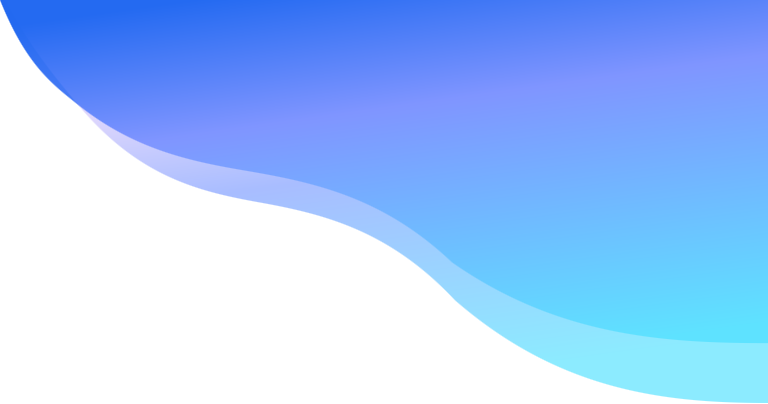
This background is drawn by a Shadertoy shader. Its source:

```glsl
// A blue-to-cyan wave hangs from the top over white, with a pale ribbon below it.
// Both edges are height curves joined from cubic Hermite arcs; the fills are
// three-stop gradients along one slightly tilted axis.

// Cubic from point a to point b with the given slopes at its ends.
float arc(float x, vec2 a, vec2 b, float slopeA, float slopeB) {
    float w = b.x - a.x;
    float t = clamp((x - a.x) / w, 0.0, 1.0);
    float s = 1.0 - t;
    return mix(a.y, b.y, t * t * (3.0 - 2.0 * t))
         + w * t * s * (s * slopeA - t * slopeB);
}

// Lower edge of the main wave, measured downward.
float waveEdge(float x) {
    vec2 shoulder = vec2(0.78, 1.05), crest = vec2(2.45, 1.71), bend = vec2(4.52, 2.63);
    if (x < shoulder.x) return arc(x, vec2(0.0), shoulder, 2.5, 0.8);
    if (x < crest.x) return arc(x, shoulder, crest, 0.8, 0.17);
    if (x < bend.x) return arc(x, crest, bend, 0.17, 0.95);
    return arc(x, bend, vec2(7.68, 3.44), 0.7, 0.0);
}

// Lower edge of the ribbon, which crosses the wave at the shoulder.
float ribbonEdge(float x) {
    vec2 shoulder = vec2(0.78, 1.05), crest = vec2(2.6, 2.03), bend = vec2(4.55, 3.01);
    if (x < shoulder.x) return arc(x, vec2(0.0, -0.1), shoulder, 2.0, 1.2);
    if (x < crest.x) return arc(x, shoulder, crest, 1.2, 0.18);
    if (x < bend.x) return arc(x, crest, bend, 0.18, 1.07);
    return arc(x, bend, vec2(7.68, 4.04), 0.87, 0.0);
}

// Antialiased coverage of the area above an edge.
float above(float d) {
    return clamp(0.5 - d / max(fwidth(d), 1e-5), 0.0, 1.0);
}

vec3 ramp(float s, vec3 stops, vec3 a, vec3 b, vec3 c) {
    vec3 upper = mix(a, b, clamp((s - stops.x) / (stops.y - stops.x), 0.0, 1.0));
    return mix(upper, c, clamp((s - stops.y) / (stops.z - stops.y), 0.0, 1.0));
}

void mainImage(out vec4 fragColor, in vec2 fragCoord) {
    // Canvas of 7.68 by 4.05 units with y pointing down.
    vec2 uv = fragCoord / iResolution.xy;
    vec2 p = vec2(uv.x, 1.0 - uv.y) * vec2(7.68, 4.05);
    float s = p.y + 0.14 * p.x;

    vec3 waveColor = ramp(s, vec3(0.27, 1.63, 4.3),
        vec3(0.14, 0.415, 0.945), vec3(0.5, 0.585, 1.0), vec3(0.37, 0.885, 1.0));
    vec3 ribbonColor = ramp(s, vec3(1.3, 2.25, 4.4),
        vec3(0.87, 0.84, 0.99), vec3(0.66, 0.74, 1.0), vec3(0.55, 0.92, 1.0));

    float wave = above(p.y - waveEdge(p.x));
    float ribbon = above(p.y - ribbonEdge(p.x));

    // Slightly deeper sliver where the wave passes beyond the ribbon.
    waveColor = mix(waveColor, vec3(0.13, 0.41, 0.93), 0.35 * (1.0 - ribbon));

    // Layers from back to front.
    vec3 color = mix(vec3(1.0), ribbonColor, ribbon);
    color = mix(color, waveColor, wave);
    fragColor = vec4(color, 1.0);
}
```
